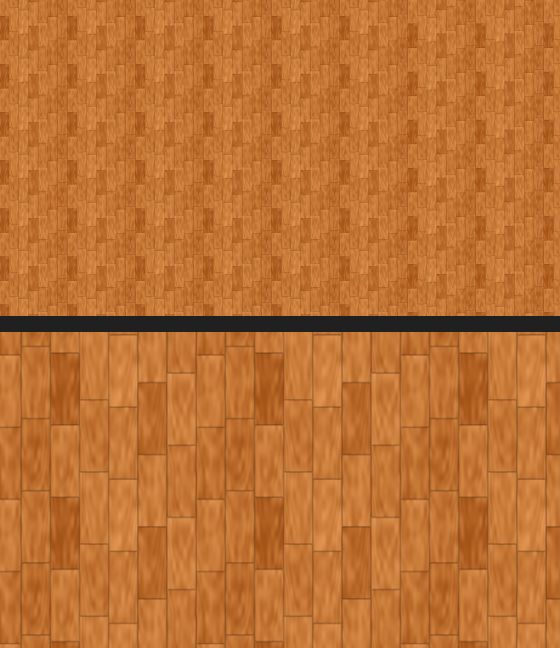
Top: the whole. Bottom: its middle third, enlarged.
This texture is drawn by a Shadertoy shader. Its source:

```glsl
// Warm wooden strip flooring: a repeating block of seven staggered plank columns.
#define REPEATS vec2(8.23, 6.57)   // blocks across and down the canvas
#define COLUMNS 7.0                // plank columns in a block
#define ROWS 2.0                   // planks per column in a block
#define SHIFT_FROM 6.0             // block column from which the floor slips
#define SHIFT 0.16                 // size of that slip, in blocks
#define JOINT 0.0009               // joint half width, in canvas heights
#define JOINT_DEPTH 0.20
#define GRAIN 0.33
#define SAMPLES 3                  // samples per pixel side
#define DARK_WOOD vec3(0.685, 0.372, 0.129)
#define LIGHT_WOOD vec3(0.848, 0.547, 0.283)

// Stagger of each column, in plank lengths
const float STAGGER[7] = float[7](0.67, 0.32, 0.42, 1.08, 0.95, 0.70, 0.58);
// Tones of the two planks in each column, 0 dark to 1 light
const vec2 TONE[7] = vec2[7](
    vec2(0.10, 0.60), vec2(0.72, 0.54), vec2(0.78, 0.62), vec2(0.30, 0.66),
    vec2(0.70, 0.52), vec2(0.60, 0.38), vec2(0.48, 0.34));

float hash(vec2 p) {
    vec3 q = fract(p.xyx * vec3(0.1031, 0.1030, 0.0973));
    q += dot(q, q.yzx + 33.33);
    return fract((q.x + q.y) * q.z);
}

float noise(vec2 p) {
    vec2 cell = floor(p), f = fract(p);
    f = f * f * (3.0 - 2.0 * f);
    return mix(mix(hash(cell), hash(cell + vec2(1, 0)), f.x),
               mix(hash(cell + vec2(0, 1)), hash(cell + vec2(1, 1)), f.x), f.y);
}

// Signed grain of one plank; uv runs 0 to 1 over the plank
float woodGrain(vec2 uv, vec2 id) {
    vec2 seed = id * vec2(17.0, 41.0) + 5.0;
    float fibres = noise(uv * vec2(8.0, 6.0) + seed) - 0.5;
    float blotches = noise(uv * vec2(2.0, 3.0) + seed + 90.0) - 0.5;
    // Arched growth rings around an off-centre axis
    float axis = uv.x - 0.25 - 0.5 * hash(seed);
    float rings = axis * axis * 5.0 + uv.y * 1.6 + blotches * 0.7;
    float arches = sin(6.2832 * (rings * 1.5 + hash(seed + 3.0)));
    return fibres * 1.1 + blotches * 0.4 + arches * 0.13;
}

vec3 woodFloor(vec2 pos, float pixel, float aspect) {
    // Block coordinates, counted from the top left
    vec2 block = vec2(pos.x, 1.0 - pos.y) * REPEATS + vec2(0.01, 0.0);
    block.y -= SHIFT * step(SHIFT_FROM, block.x);

    // Plank cell: column, then staggered row
    vec2 plank = vec2(fract(block.x) * COLUMNS, block.y * ROWS);
    int column = min(int(plank.x), 6);
    plank.y -= STAGGER[column];
    vec2 uv = fract(plank);
    float row = mod(floor(plank.y), ROWS);
    vec2 id = vec2(float(column), row);

    // Plank tone with grain
    float tone = row < 0.5 ? TONE[column].x : TONE[column].y;
    tone += GRAIN * 2.0 * woodGrain(uv, id);
    vec3 colour = mix(DARK_WOOD, LIGHT_WOOD, clamp(tone, -0.25, 1.2));

    // Thin dark joints around the plank
    vec2 size = vec2(aspect, 1.0) / (REPEATS * vec2(COLUMNS, ROWS));
    vec2 edge = min(uv, 1.0 - uv) * size;
    float joint = clamp((JOINT - min(edge.x, edge.y)) / pixel + 0.5, 0.0, 1.0);
    return colour * (1.0 - JOINT_DEPTH * joint);
}

void mainImage(out vec4 fragColor, in vec2 fragCoord) {
    float pixel = 1.0 / (iResolution.y * float(SAMPLES));
    float aspect = iResolution.x / iResolution.y;
    vec3 sum = vec3(0.0);
    // Average a grid of samples to smooth every edge
    for (int j = 0; j < SAMPLES; j++) {
        for (int i = 0; i < SAMPLES; i++) {
            vec2 offset = (vec2(i, j) + 0.5) / float(SAMPLES) - 0.5;
            sum += woodFloor((fragCoord + offset) / iResolution.xy, pixel, aspect);
        }
    }
    fragColor = vec4(sum / float(SAMPLES * SAMPLES), 1.0);
}
```
